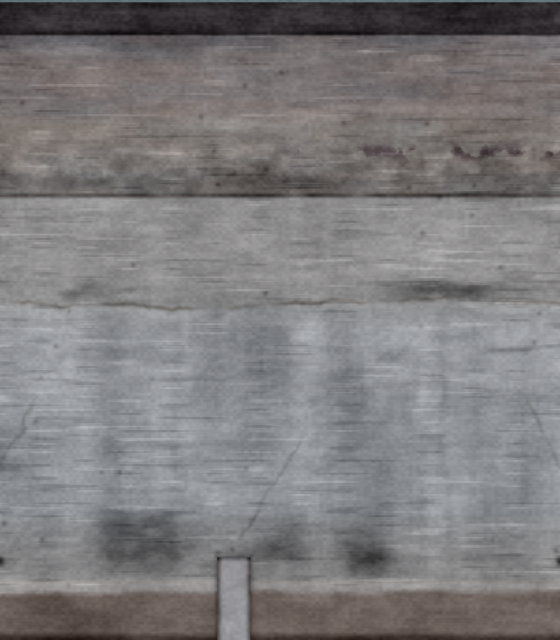
Give the GLSL for this texture, as a Shadertoy shader.

```glsl
// Weathered concrete wall: a dark coping, stacked pours with seams, and a small post.
// Depth bands set the base colour; soft stains, streaks, broken cracks and stretched
// value noise are layered over it. Coordinates run 0..1, with depth from the top.
#define GRAIN 0.055
#define BOARD_LINES 0.11
#define MOTTLE 0.10
#define SCRATCHES 0.065
#define PIT_AMOUNT 0.11
#define COPING_END 0.054
#define LEDGE 0.307
#define FOOTING 0.925
#define POST_LEFT 0.388
#define POST_RIGHT 0.447
#define POST_TOP 0.871

float hash(vec2 p) { return fract(sin(dot(p, vec2(127.1, 311.7))) * 43758.5453); }

float noise(vec2 p) {
    vec2 i = floor(p), f = fract(p);
    f = f * f * (3.0 - 2.0 * f);
    return mix(mix(hash(i), hash(i + vec2(1, 0)), f.x),
               mix(hash(i + vec2(0, 1)), hash(i + vec2(1, 1)), f.x), f.y);
}

float fbm(vec2 p) {
    float sum = 0.0, gain = 0.533;
    for (int i = 0; i < 4; i++, gain *= 0.5) {
        sum += gain * noise(p);
        p = p * 2.03 + 17.3;
    }
    return sum;
}

// Soft line of half width w around a signed distance d
float line(float d, float w) { return exp(-d * d / (w * w)); }

float segment(vec2 p, vec2 a, vec2 b) {
    vec2 ab = b - a;
    return length(p - a - ab * clamp(dot(p - a, ab) / dot(ab, ab), 0.0, 1.0));
}

// Base colour of the pours, by depth
vec3 wallColor(float t) {
    vec3 c = mix(vec3(.38, .37, .385), vec3(.465, .44, .44), smoothstep(.06, .10, t));
    c = mix(c, vec3(.50, .48, .47), smoothstep(.15, .21, t));
    c = mix(c, vec3(.43, .415, .41), smoothstep(.23, .29, t));
    c = mix(c, vec3(.565, .56, .56), smoothstep(LEDGE - .001, LEDGE + .006, t));
    c = mix(c, vec3(.575, .585, .60), smoothstep(.44, .52, t));
    c = mix(c, vec3(.555, .57, .59), smoothstep(.60, .70, t));
    c = mix(c, vec3(.525, .525, .53), smoothstep(.77, .87, t));
    return mix(c, vec3(.56, .55, .545), smoothstep(.895, .915, t));
}

// Soft patches: centre and radii, with darkness (negative is pale)
float stains(vec2 p) {
    const vec4 patches[12] = vec4[12](
        vec4(.27, .845, .11, .050), vec4(.50, .855, .05, .035),
        vec4(.655, .875, .04, .035), vec4(.46, .57, .08, .075),
        vec4(.625, .59, .035, .06), vec4(.80, .455, .10, .016),
        vec4(.46, .28, .13, .022), vec4(.14, .455, .05, .014),
        vec4(.67, .80, .05, .14), vec4(.07, .55, .10, .09),
        vec4(.44, .193, .14, .008), vec4(.65, .170, .08, .007));
    const float darkness[12] = float[12](
        .22, .19, .18, .10, .09, .22, .11, .13, .06, -.045, -.07, -.06);
    float sum = 0.0;
    for (int i = 0; i < 12; i++) {
        vec2 q = (p - patches[i].xy) / patches[i].zw;
        sum += darkness[i] * exp(-dot(q, q));
    }
    return sum;
}

void mainImage(out vec4 fragColor, in vec2 fragCoord) {
    vec2 p = fragCoord / iResolution.xy;
    p.y = 1.0 - p.y;
    float px = 1.0 / iResolution.y, t = p.y;
    vec2 warped = p + vec2(.05, .03) * (vec2(fbm(p * 16.0), fbm(p * 18.0 + 40.0)) - .5);
    float boards = fbm(p * vec2(11, 95)) - .5;
    float mottle = fbm(p * vec2(11, 13)) - .5;
    float blotch = fbm(p * vec2(32, 42) + 23.0) - .5;
    float lower = smoothstep(.44, .53, t) * (1.0 - smoothstep(.86, .92, t));
    float upper = 1.0 - smoothstep(LEDGE - .004, LEDGE, t);

    // Pours, stains, vertical run-off and thin broken board marks
    vec3 col = wallColor(t) - stains(warped) * (.55 + .9 * fbm(p * vec2(25, 70)));
    col += (.03 + .09 * lower) * (fbm(vec2(p.x * 15.0, t * 2.5)) - .5);
    col -= lower * .045 * (line(warped.x - .795, .012) + line(warped.x - .20, .03));
    col += lower * .04 * (line(warped.x - .335, .014) + line(warped.x - .55, .024));
    col += MOTTLE * mottle + BOARD_LINES * boards + .09 * blotch;
    float marks = noise(p * vec2(13, 150) + 31.0);
    col += SCRATCHES * (smoothstep(.74, .95, marks) - smoothstep(.74, .95, 1.0 - marks));
    col += vec3(.05, .01, -.015) * upper * (fbm(p * vec2(7, 35) + 9.0) - .4);

    // Broken crust and pale scuffs above the ledge
    float crust = smoothstep(.50, .70, fbm(p * vec2(38, 48) + 5.0));
    col -= vec3(.17, .19, .17) * crust * line(t - .237, .012) * smoothstep(.45, .60, p.x);
    col += upper * blotch * .22 * line(t - .262, .035);
    col += .09 * line(t - .078, .008) * smoothstep(.45, .7, fbm(p * vec2(14, 50)));

    // Ledge seam and the broken, wandering crack
    col -= .15 * line(t - LEDGE + .002, .0034) * (.35 + noise(p * vec2(25, 3)));
    col -= .07 * line(t - .222, .003) * smoothstep(.35, .8, noise(p * vec2(14, 2)));
    float crack = t - .474 - .006 * sin(p.x * 6.5 - .5) - .014 * (fbm(p.xx * 17.0) - .5);
    float broken = smoothstep(.2, .75, noise(p * vec2(19, 2))) * (1.0 - .5 * smoothstep(.5, .7, p.x));
    col -= vec3(.13, .14, .16) * line(crack, .0036) * (.2 + .8 * broken);
    col -= .20 * max(blotch + .12, 0.0) * line(crack + .014, .014);
    col += .025 * line(crack - .010, .007);

    // Slanted cracks, tie holes and sparse pits
    vec2 wobble = p + .012 * (fbm(p * 40.0) - .5);
    float slant = min(segment(wobble, vec2(.535, .69), vec2(.43, .84)),
                  min(segment(wobble, vec2(.06, .635), vec2(0, .73)),
                      segment(wobble, vec2(.945, .63), vec2(1, .73))));
    col -= vec3(.08, .085, .09) * line(slant, .0045) * (.4 + .9 * noise(p * 38.0));
    col = mix(col, vec3(.16), line(length(vec2(min(p.x, 1.0 - p.x), t - .877)), .007));
    vec2 cell = floor(p * vec2(35, 40)), local = fract(p * vec2(35, 40));
    vec2 pit = local - .25 - .5 * vec2(hash(cell + 3.0), hash(cell + 8.0));
    col -= PIT_AMOUNT * step(.975, hash(cell)) * line(length(pit), .17);

    // Brown footing below a pale, uneven lip
    col += .045 * line(t - .913 + .012 * mottle, .007);
    vec3 footing = vec3(.425, .38, .36) + .13 * mottle + .10 * boards + .08 * blotch;
    footing -= .06 * line(p.x - .12, .12) + .20 * smoothstep(.985, 1.0, t);
    col = mix(col, footing, smoothstep(-.006, .007, t - FOOTING - .014 * mottle));

    // Post with worn face, dark sides and cap
    float side = max(POST_LEFT - p.x, p.x - POST_RIGHT), post = max(side, POST_TOP - t);
    col *= 1.0 - .4 * exp(-max(post, 0.0) / .006);
    vec3 face = vec3(.57, .57, .585) + .16 * mottle + .12 * blotch;
    face -= vec3(.25, .27, .29) * line(side, .006) + .22 * line(t - POST_TOP, .005);
    col = mix(col, face, 1.0 - smoothstep(-px, px, post));

    // Dark coping with a thin sky-tinted rim
    vec3 coping = vec3(.205, .19, .20) + .14 * boards + .14 * mottle + .12 * blotch;
    coping -= .09 * line(t - COPING_END, .006) + .03 * line(t - .008, .006);
    coping = mix(vec3(.38, .46, .47), coping, smoothstep(.002, .005, t));
    col = mix(coping, col, smoothstep(-.002, .004, t - COPING_END));
    col += GRAIN * (noise(p * vec2(150, 190)) - .5);
    fragColor = vec4(clamp(col, 0.0, 1.0), 1.0);
}
```
